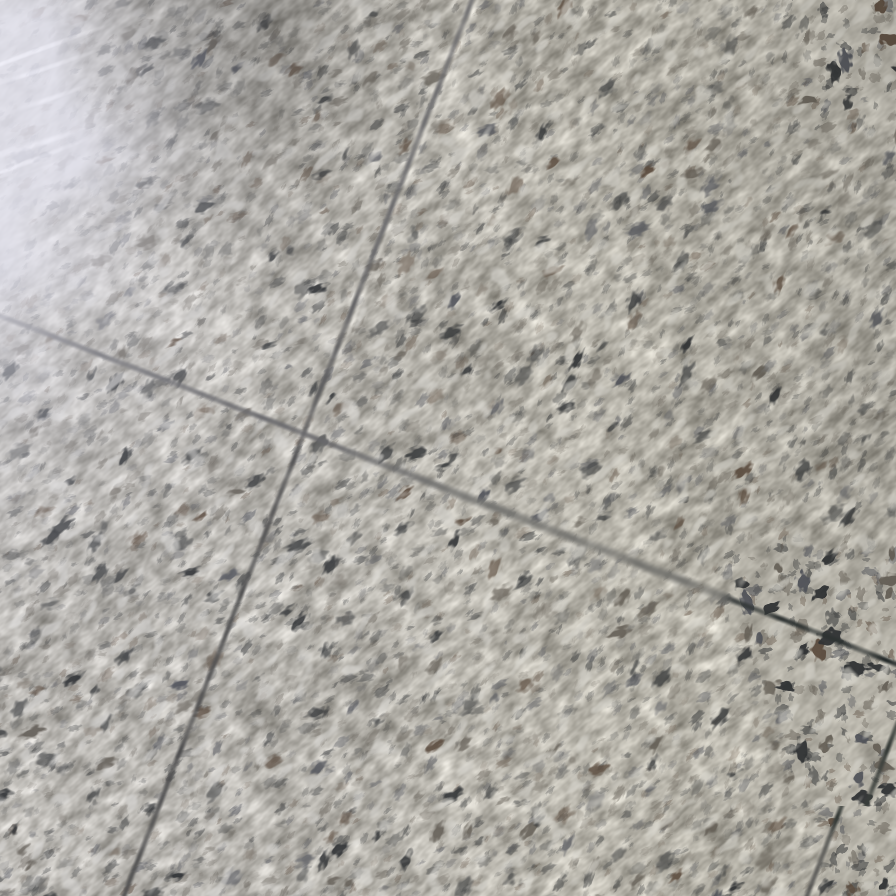
Reproduce this texture procedurally as a Shadertoy shader.

```glsl
// Worn terrazzo floor: pale cement with slanted stone chips, crossed by tilted tile joints.
// Chips are scattered per grid cell in layers, over streaked gradient noise;
// two corners are crisper, and a cool sheen washes out the upper left.

vec3 hash(vec2 p) {
    vec3 q = fract(p.xyx * vec3(.1031, .1030, .0973));
    q += dot(q, q.yxz + 33.33);
    return fract((q.xxy + q.yzz) * q.zyx);
}

float corner(vec2 cell, vec2 offset, vec2 f) {
    float a = 6.2832 * hash(cell + offset).x;
    return dot(vec2(cos(a), sin(a)), f - offset);
}

// Gradient noise, roughly -0.7 to 0.7
float noise(vec2 p) {
    vec2 i = floor(p), f = fract(p);
    vec2 u = f * f * f * (f * (f * 6. - 15.) + 10.);
    return mix(mix(corner(i, vec2(0, 0), f), corner(i, vec2(1, 0), f), u.x),
               mix(corner(i, vec2(0, 1), f), corner(i, vec2(1, 1), f), u.x), u.y);
}

vec2 turn(vec2 p, float a) {
    return vec2(cos(a) * p.x + sin(a) * p.y, cos(a) * p.y - sin(a) * p.x);
}

// Stone colour: slate, brown, taupe or blue grey
vec3 stone(float pick) {
    vec3 c = mix(vec3(.19, .20, .21), vec3(.36, .30, .25), step(.45, pick));
    c = mix(c, vec3(.40, .38, .35), step(.58, pick));
    return mix(c, vec3(.32, .33, .36), step(.84, pick));
}

// Lays one layer of irregular chips over the ground
vec3 addChips(vec3 ground, vec2 p, float count, float density, float radius,
              float strength, float crisp, float seed) {
    vec2 g = p * count;
    float soft = mix(.13, .035, crisp) + .6 * count / iResolution.y;
    for (int j = -1; j <= 1; j++)
    for (int i = -1; i <= 1; i++) {
        vec2 id = floor(g) + vec2(i, j);
        vec3 a = hash(id + seed), b = hash(id + seed + 71.3);
        if (a.z > density) continue;
        vec2 d = turn(g - id - .1 - .8 * a.xy, .62 + .25 * p.x + (b.x - .5) * mix(.8, 2.6, crisp));
        d.y *= mix(1.55, 1.25, crisp) + .6 * b.z;
        float edge = length(d) + .30 * noise(d * 3.6 + id * 5.7) - radius * (.55 + .75 * b.y);
        float cover = 1. - smoothstep(-soft, soft, edge);
        float alpha = strength * mix(.4 + .6 * b.z, 1., crisp);
        ground = mix(ground, stone(fract(a.z * 57. + b.x)), cover * alpha);
    }
    return ground;
}

float line(float d, float halfWidth, float soft) {
    return 1. - smoothstep(halfWidth - soft, halfWidth + soft, abs(d));
}

void mainImage(out vec4 fragColor, in vec2 fragCoord) {
    vec2 p = fragCoord / iResolution.y;
    float pixel = .7 / iResolution.y;

    // Crisp, less worn corners at the lower right and upper right
    float ragged = .04 * noise(p * 17.);
    float lower = smoothstep(-.02, .03, p.x - .79 - .36 * (.4 - p.y) + ragged)
                * (1. - smoothstep(.37, .42, p.y + ragged));
    float upper = smoothstep(.87, .92, p.x + ragged) * smoothstep(.84, .91, p.y + ragged);
    float crisp = max(lower, upper);

    // Cement with slanted streaks and blotches
    vec2 s = turn(p, .72);
    float streak = noise(s * vec2(27, 52)) * .20 + noise(s * vec2(52, 105) + 9.) * .19
                 + noise(s * vec2(120, 250) + 31.) * .09;
    float blotch = noise(p * 4. + 3.) * .07 + noise(p * 11.) * .07;
    vec3 color = vec3(.715, .705, .675) + streak * mix(1., .6, crisp) + blotch;

    // Faint grit, mid chips, then sparse dark chips
    color = addChips(color, p, 66., .55, .34, .36, crisp, 11.);
    color = addChips(color, p, 46., .58, .33, .52, crisp, 43.);
    color = addChips(color, p, 32., .34 + .25 * crisp, .30, .95, crisp, 97.);

    // Small pale flecks
    float fleck = noise(s * vec2(36, 62) + 60.);
    color = mix(color, vec3(.84, .835, .815), .6 * smoothstep(.2, .46, fleck));

    // Tilted joint grid, with a slight step in the far lower joint
    vec2 r = p - vec2(.339, .516);
    vec2 t = vec2(dot(r, vec2(.932, -.362)), dot(r, vec2(.362, .932)));
    vec2 tile = t;
    tile.x -= .025 * step(.1, p.y) * step(.9, p.x);
    tile -= .71 * round(tile / .71);
    tile += .0012 * vec2(noise(t.yy * 9.), noise(t.xx * 9. + 4.));
    float wear = .8 + .4 * noise(p * 40.);
    float steep = line(tile.x, .0026, .0016 + pixel);
    float blur = smoothstep(0., .25, t.x) * (1. - lower);
    float cross_ = line(tile.y, mix(.0028, .0045, blur), mix(.0018, .0035, blur) + pixel);
    color += .08 * line(tile.x - .006, .0016, .002) * smoothstep(-.1, .15, t.y);
    vec3 steepColor = mix(vec3(.30, .30, .30), vec3(.43, .43, .44), smoothstep(-.2, .4, t.y));
    vec3 crossColor = mix(vec3(.39, .39, .40), vec3(.46, .46, .45), blur);
    color = mix(color, mix(steepColor, vec3(.22, .24, .23), lower), steep * wear);
    color = mix(color, mix(crossColor, vec3(.18, .20, .20), lower), cross_ * wear);

    // Cool sheen with faint scratches on the left, shade beside it and to the right
    vec2 c = (p - vec2(-.03, .84)) / vec2(.19, .24);
    float sheen = exp(-dot(c, c)) * (1. + .6 * noise(p * 9.));
    float haze = .22 * exp(-p.x * 6.) * smoothstep(.1, .6, p.y);
    float scratch = smoothstep(.2, .5, noise(turn(p, .35) * vec2(5, 90)));
    vec2 dark = p - vec2(.25, 1.);
    color *= 1. - .20 * exp(-dot(dark, dark) * 30.);
    color *= 1. - .09 * smoothstep(.55, 1.1, p.x) * smoothstep(.2, .6, p.y);
    color = mix(color, vec3(.89, .89, .92), clamp(.85 * sheen + haze, 0., .85));
    color += .06 * scratch * sheen;
    color *= mix(vec3(1., 1., 1.015), vec3(1., .996, .98), smoothstep(.1, .8, p.x));

    fragColor = vec4(clamp(color, 0., 1.), 1.);
}
```
